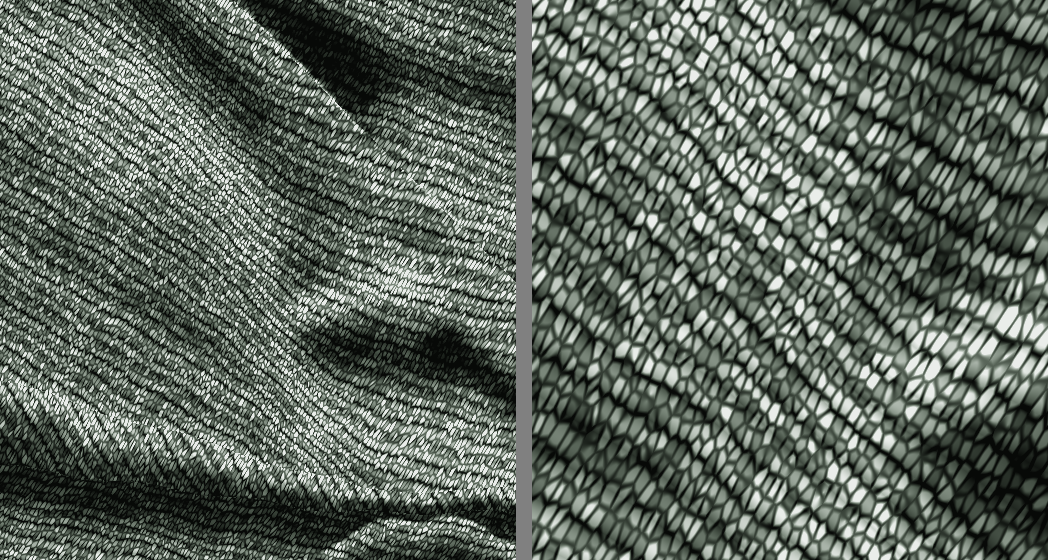
Left: the whole. Right: its middle third, enlarged.
A Shadertoy shader for this texture:

```glsl
// Draped ribbed knit in grey green: a bent height field gives the ribs,
// stretched cellular noise gives the slanted stitches, and soft streaks
// of light and shadow model the folds.

const float TAU = 6.2831853;

float square(float x) { return x * x; }

vec2 hash2(vec2 p) {
    vec3 q = fract(vec3(p.xyx) * vec3(0.1031, 0.1030, 0.0973));
    q += dot(q, q.yzx + 33.33);
    return fract((q.xx + q.yz) * q.zy);
}

// Cellular noise: x = distance from the cell border, y = random value of the cell
vec2 stitches(vec2 p) {
    vec2 cell = floor(p);
    float first = 9.0, second = 9.0, tint = 0.0;
    for (int k = 0; k < 9; k++) {
        vec2 id = cell + vec2(k % 3 - 1, k / 3 - 1);
        float d = length(id + 0.15 + 0.7 * hash2(id + 200.0) - p);
        second = min(second, max(first, d));
        if (d < first) {
            first = d;
            tint = hash2(id + 371.0).x;
        }
    }
    return vec2(second - first, tint);
}

// Soft stroke of light between two points
float streak(vec2 p, vec2 a, vec2 b, float width) {
    vec2 ab = b - a;
    float along = clamp(dot(p - a, ab) / dot(ab, ab), 0.0, 1.0);
    return exp(-square(length(p - a - ab * along) / width));
}

// Slow ripple made of layered sines
float ripple(vec2 p) {
    return sin(p.x * 19.0 + p.y * 13.0) + 0.6 * sin(p.x * 37.0 - p.y * 29.0 + 1.7)
         + 0.4 * sin(p.x * 11.0 + p.y * 61.0 + 0.6);
}

// Ribs of the main cloth: steep along the bend, flatter to its right
float drapeRibs(vec2 p) {
    float d = p.x - 0.66 + 0.38 * p.y;
    float flatten = 0.5 * (d + sqrt(d * d + 0.003));
    return p.y + 0.62 * p.x + 0.06 * tanh(d / 0.08) - 0.5 * flatten * (1.0 - 0.6 * p.y);
}

// Light on the main cloth
float drapeLight(vec2 p) {
    float l = 0.43 + 0.025 * ripple(p * 0.8);
    l += 0.20 * streak(p, vec2(0.0, 0.92), vec2(0.22, 0.69), 0.06);
    l += 0.18 * streak(p, vec2(0.20, 0.90), vec2(0.46, 0.58), 0.08);
    l += 0.13 * streak(p, vec2(0.48, 0.52), vec2(0.56, 0.24), 0.05);
    l += 0.16 * streak(p, vec2(0.57, 0.22), vec2(0.92, 0.20), 0.06);
    l -= 0.12 * streak(p, vec2(0.0, 0.72), vec2(0.30, 0.42), 0.09);
    // Valley beside the bend, hump and the hollow under it
    l -= 0.33 * streak(p, vec2(0.25, 1.0), vec2(0.45, 0.79), 0.05);
    l -= 0.22 * streak(p, vec2(0.52, 0.69), vec2(0.54, 0.53), 0.07);
    l -= 0.33 * streak(p, vec2(0.57, 0.39), vec2(0.78, 0.36), 0.05);
    l -= 0.38 * streak(p, vec2(0.80, 0.39), vec2(0.94, 0.27), 0.03);
    l += 0.30 * streak(p, vec2(0.55, 0.45), vec2(0.72, 0.50), 0.035);
    l += 0.15 * streak(p, vec2(0.74, 0.49), vec2(0.92, 0.37), 0.04);
    // Diagonal fold at the upper right, broken lit edge over a deep shadow
    float edge = (p.x + p.y - 1.417 + 0.006 * sin(p.x * 21.0)) * 0.707;
    float behind = smoothstep(-0.002, 0.003, edge);
    l -= behind * 0.42 * streak(p, vec2(0.46, 1.02), vec2(0.64, 0.84), 0.06);
    l -= behind * 0.28 * streak(p, vec2(0.58, 0.93), vec2(0.95, 0.81), 0.05);
    l += behind * 0.13 * streak(p, vec2(0.76, 0.71), vec2(0.95, 0.62), 0.07);
    l += 0.16 * (1.0 - behind) * exp(min(edge, 0.0) / 0.035);
    return l + (0.17 + 0.15 * sin(p.x * 34.0)) * exp(-square(edge / 0.0035));
}

void mainImage(out vec4 fragColor, in vec2 fragCoord) {
    vec2 p = fragCoord / iResolution.y;
    float wave = ripple(p);

    // Main cloth
    float light = drapeLight(p);
    float ribs = drapeRibs(p) + 0.0042 * wave + 0.013 * step(1.417, p.x + p.y);

    // Rolled fold across the bottom: lit crest, dark underside
    float crest = max(0.32 - 0.30 * p.x, 0.125) + 0.005 * sin(p.x * 23.0);
    float hem = max(0.17 - 0.14 * p.x, 0.085) + 0.004 * sin(p.x * 31.0);
    float across = clamp((crest - p.y) / (crest - hem), 0.0, 1.0);
    float rollLight = mix(0.58, 0.14, smoothstep(0.25, 0.8, across));
    rollLight -= 0.28 * streak(p, vec2(0.0, 0.27), vec2(0.11, 0.235), 0.022);
    float roll = 1.0 - smoothstep(-0.012, 0.012, p.y - crest);
    light = mix(light, rollLight, roll) + 0.1 * exp(-square((p.y - crest) / 0.012));
    ribs = p.y < crest ? 0.95 * p.x + 0.6 * p.y + 0.003 * wave : ribs;

    // Lower cloth, in shadow below the hem, with a low hump at the right
    float under = 1.0 - smoothstep(-0.004, 0.004, p.y - hem);
    float lowLight = 0.02 + 0.40 * smoothstep(0.03, 0.12, hem - p.y);
    float hump = 0.076 - 1.7 * square(p.x - 0.76) + 0.006 * sin(p.x * 40.0);
    float onHump = 1.0 - smoothstep(-0.006, 0.006, p.y - hump);
    lowLight = mix(lowLight, 0.56 - 7.0 * max(hump - p.y, 0.0), onHump);
    light = mix(light, lowLight, under);
    ribs = p.y < hem ? 1.25 * p.y + 0.3 * p.x + 0.006 * wave : ribs;

    // Ribs with narrow grooves, uneven from row to row
    float row = ribs * 33.0;
    float rib = sqrt(0.5 + 0.5 * cos(TAU * row)) - 0.6;
    light += 0.05 * sin(row * 0.9 + 2.0 * sin(row * 0.37));
    light = 0.5 * (light + sqrt(light * light + 0.012));

    // Slanted stitches, each a pale strand with dark gaps around it
    float slant = 0.86 * p.x - 0.5 * p.y + 0.002 * wave;
    vec2 stitch = stitches(vec2(slant * 160.0, row * 1.7));
    float strand = smoothstep(0.0, 0.5, stitch.x) * (0.35 + 0.8 * stitch.y) - 0.43;
    float relief = 0.16 + 0.95 * min(light, 0.7);
    float tone = clamp(light + relief * (0.5 * rib + 1.15 * strand), 0.035, 0.93);

    // Neutral tone with a green tinge in the middle values
    vec3 tinge = vec3(0.05, 0.0, 0.05) * 4.0 * tone * (1.0 - tone);
    fragColor = vec4(vec3(tone) - tinge, 1.0);
}
```
